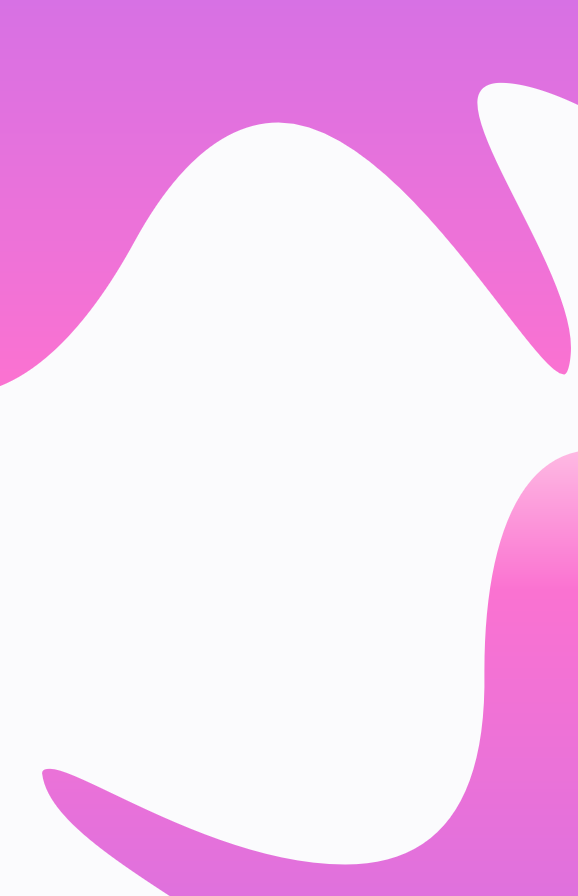
Give the GLSL for this background, as a Shadertoy shader.

```glsl
#define GRID vec2(494.0, 768.0)
#define CURVE_STEPS 24
#define PAPER vec3(0.984, 0.984, 0.992)
#define ORCHID vec3(0.843, 0.443, 0.894)
#define MAUVE vec3(0.876, 0.443, 0.866)
#define PINK vec3(0.982, 0.449, 0.820)
#define BLUSH vec3(0.996, 0.725, 0.888)

// Outline being traced: pen position, squared distance, inside sign
struct Outline {
    vec2 pen;
    float dist2;
    float side;
};

Outline moveTo(vec2 start) {
    return Outline(start, 1e9, 1.0);
}

void lineTo(inout Outline o, vec2 p, vec2 end) {
    vec2 edge = end - o.pen;
    vec2 rel = p - o.pen;
    vec2 gap = rel - edge * clamp(dot(rel, edge) / max(dot(edge, edge), 1e-6), 0.0, 1.0);
    o.dist2 = min(o.dist2, dot(gap, gap));

    // Even-odd crossing test
    if ((o.pen.y > p.y) != (end.y > p.y)) {
        if (rel.x < edge.x * rel.y / edge.y) o.side = -o.side;
    }
    o.pen = end;
}

void curveTo(inout Outline o, vec2 p, vec2 c1, vec2 c2, vec2 end) {
    vec2 start = o.pen;
    for (int i = 1; i <= CURVE_STEPS; i++) {
        float t = float(i) / float(CURVE_STEPS);
        float s = 1.0 - t;
        vec2 q = s * s * s * start + 3.0 * s * s * t * c1
               + 3.0 * s * t * t * c2 + t * t * t * end;
        lineTo(o, p, q);
    }
}

float coverage(Outline o, float pixel) {
    return clamp(0.5 - o.side * sqrt(o.dist2) / pixel, 0.0, 1.0);
}

// Hanging wave with a hooked tail on the right
Outline upperWave(vec2 p) {
    Outline o = moveTo(vec2(0, 331));
    curveTo(o, p, vec2(45, 313), vec2(84, 264), vec2(115, 207));
    curveTo(o, p, vec2(152, 139), vec2(194, 105), vec2(238, 105));
    curveTo(o, p, vec2(342, 105), vec2(455, 321), vec2(482, 321));
    curveTo(o, p, vec2(486, 321), vec2(488, 307), vec2(488, 298));
    curveTo(o, p, vec2(488, 238), vec2(408, 130), vec2(408, 88));
    curveTo(o, p, vec2(408, 77), vec2(415, 71), vec2(428, 71));
    curveTo(o, p, vec2(448, 71), vec2(473, 80), vec2(494, 90));
    lineTo(o, p, vec2(520, 102));
    lineTo(o, p, vec2(520, -20));
    lineTo(o, p, vec2(-20, -20));
    lineTo(o, p, vec2(-20, 338));
    lineTo(o, p, vec2(0, 331));
    return o;
}

// Rising bank with a pointed tongue on the left
Outline lowerWave(vec2 p) {
    Outline o = moveTo(vec2(494, 387));
    curveTo(o, p, vec2(440, 398), vec2(414, 472), vec2(414, 575));
    curveTo(o, p, vec2(416, 690), vec2(373, 741), vec2(295, 741));
    curveTo(o, p, vec2(187, 741), vec2(70, 659), vec2(43, 659));
    curveTo(o, p, vec2(38, 659), vec2(36, 660), vec2(36, 663));
    curveTo(o, p, vec2(40, 698), vec2(90, 732), vec2(145, 768));
    lineTo(o, p, vec2(175, 788));
    lineTo(o, p, vec2(520, 788));
    lineTo(o, p, vec2(520, 381));
    lineTo(o, p, vec2(494, 387));
    return o;
}

void mainImage(out vec4 fragColor, in vec2 fragCoord) {
    // Layout grid with y running downward
    vec2 uv = fragCoord / iResolution.xy;
    vec2 p = vec2(uv.x, 1.0 - uv.y) * GRID;
    float pixel = GRID.y / iResolution.y;

    // Vertical fills
    vec3 upperFill = mix(ORCHID, PINK, clamp(p.y / 325.0, 0.0, 1.0));
    vec3 lowerFill = mix(BLUSH, PINK, clamp((p.y - 387.0) / 118.0, 0.0, 1.0));
    lowerFill = mix(lowerFill, MAUVE, clamp((p.y - 505.0) / 263.0, 0.0, 1.0));

    vec3 color = mix(PAPER, upperFill, coverage(upperWave(p), pixel));
    color = mix(color, lowerFill, coverage(lowerWave(p), pixel));
    fragColor = vec4(color, 1.0);
}
```
